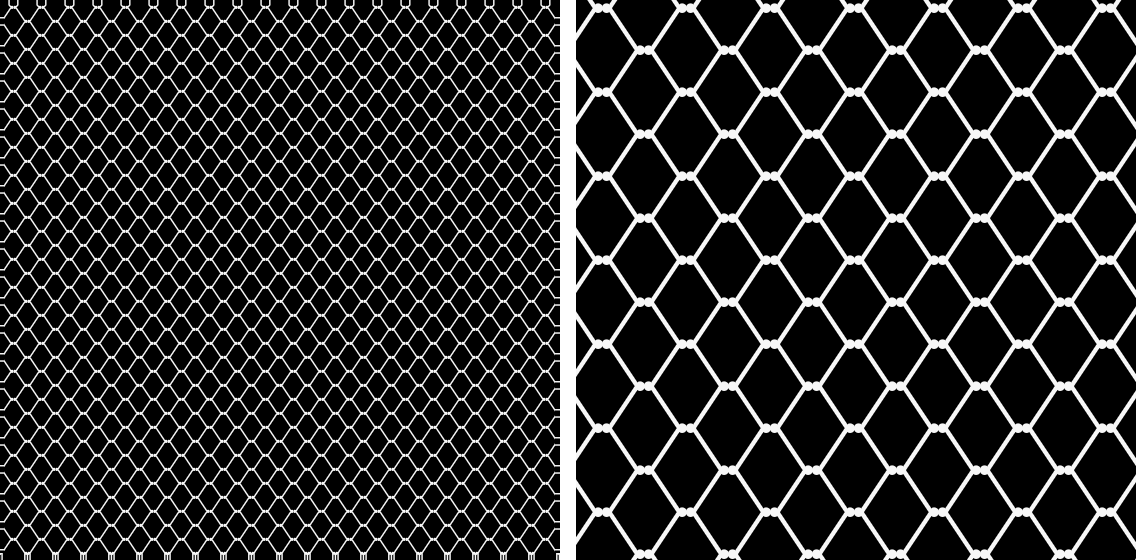
Left, the full canvas; right, a detail of the centre.
Write a WebGL 2 fragment shader that draws this pattern.

```glsl
#version 300 es
precision highp float;
// A chain-link mesh of pale wire on black, 20 cells across and 20 down.
// Each cell is folded onto one quarter, which holds a single slanted wire
// between two twisted knots; the mesh ends in straight strands at the borders.

uniform vec2 u_resolution;
out vec4 fragColor;

const float CELLS = 20.0;
const vec2 KNOT_ORIGIN = vec2(0.48, 0.736);   // first knot, in cells
const float WIRE_RADIUS = 0.026;
const float KNOT_GAP = 0.083;                 // wire start beside a knot
const float LOBE_OFFSET = 0.05;
const float LOBE_RADIUS = 0.057;
const float SIDE_STRAND = 0.13;
const float TOP_STRAND = 0.156;
const float BOTTOM_STRAND = 0.094;
const vec3 BACKGROUND = vec3(0.0);
const vec3 WIRE_COLOR = vec3(0.97);

float segmentDistance(vec2 p, vec2 a, vec2 b) {
    vec2 ab = b - a;
    float t = clamp(dot(p - a, ab) / dot(ab, ab), 0.0, 1.0);
    return length(p - a - ab * t);
}

float wire(vec2 p, vec2 a, vec2 b) {
    return segmentDistance(p, a, b) - WIRE_RADIUS;
}

// Two touching lobes, mirrored about the knot centre.
float knot(vec2 p) {
    return length(vec2(abs(p.x) - LOBE_OFFSET, p.y)) - LOBE_RADIUS;
}

// Distance from the centre of the nearest repeat, one quarter of a cell.
vec2 foldCell(vec2 p, vec2 origin) {
    return abs(fract(p - origin + 0.5) - 0.5);
}

float mesh(vec2 q) {
    float slant = wire(q, vec2(KNOT_GAP, 0.0), vec2(0.5 - KNOT_GAP, 0.5));
    return min(slant, min(knot(q), knot(0.5 - q)));
}

// Open loop rising from a knot.
float topLoop(vec2 p) {
    vec2 bend = vec2(TOP_STRAND, 0.09);
    float loop = min(wire(p, vec2(KNOT_GAP, 0.0), bend),
                     wire(p, bend, vec2(TOP_STRAND, 1.0)));
    return min(loop, knot(p));
}

// Bundle of three strands hanging from a knot.
float bottomBundle(vec2 p) {
    float strands = min(wire(p, vec2(0.0), vec2(0.0, 1.0)),
                        wire(p, vec2(BOTTOM_STRAND, 0.0), vec2(BOTTOM_STRAND, 1.0)));
    return min(strands, knot(p));
}

float fence(vec2 p) {
    vec2 q = foldCell(p, KNOT_ORIGIN);
    vec2 r = 0.5 - q;                         // offset from the staggered knot
    float topRow = CELLS - 1.0 + KNOT_ORIGIN.y;
    float bottomRow = KNOT_ORIGIN.y - 0.5;
    float sideGap = min(p.x, CELLS - p.x);
    float sideBend = KNOT_GAP + (1.0 - 4.0 * KNOT_GAP) * SIDE_STRAND;

    if (p.y > topRow) return topLoop(vec2(q.x, p.y - topRow));
    if (p.y < bottomRow) return bottomBundle(vec2(r.x, bottomRow - p.y));
    if (sideGap < 0.25 && r.x < sideBend) return abs(r.y - SIDE_STRAND) - WIRE_RADIUS;
    return mesh(q);
}

void main() {
    vec2 p = gl_FragCoord.xy / u_resolution * CELLS;
    float pixel = CELLS / min(u_resolution.x, u_resolution.y);
    float coverage = clamp(0.5 - fence(p) / pixel, 0.0, 1.0);
    fragColor = vec4(mix(BACKGROUND, WIRE_COLOR, coverage), 1.0);
}
```
